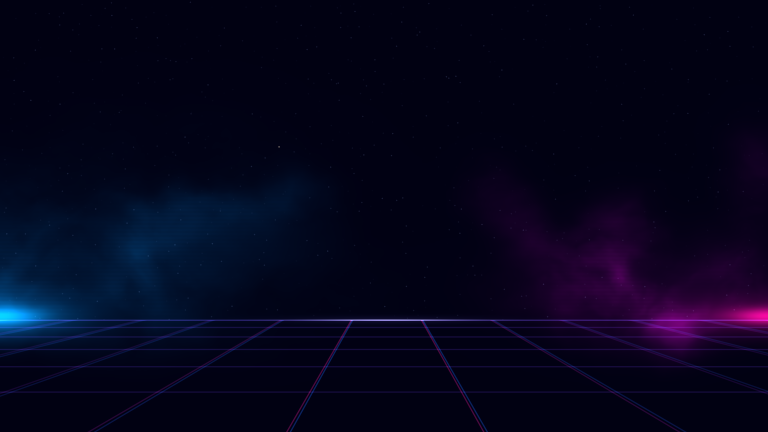
Write a Shadertoy shader that draws this background.

```glsl
// Dark neon grid floor under a starry sky, with blue mist on the left and magenta mist on the right.

float hash(vec2 p) {
    vec3 q = fract(vec3(p.xyx) * 0.1031);
    q += dot(q, q.yzx + 33.33);
    return fract((q.x + q.y) * q.z);
}

float noise(vec2 p) {
    vec2 i = floor(p), f = fract(p);
    f = f * f * (3.0 - 2.0 * f);
    return mix(mix(hash(i), hash(i + vec2(1, 0)), f.x),
               mix(hash(i + vec2(0, 1)), hash(i + vec2(1, 1)), f.x), f.y);
}

float fbm(vec2 p) {
    float sum = 0.0, amp = 0.5;
    for (int i = 0; i < 5; i++) {
        sum += amp * noise(p);
        p = mat2(1.6, 1.2, -1.2, 1.6) * p + 7.3;
        amp *= 0.5;
    }
    return sum;
}

// Soft elliptical spot
float spot(vec2 p, vec2 center, vec2 radius) {
    vec2 q = (p - center) / radius;
    return exp(-dot(q, q));
}

// Soft streak along a segment
float wisp(vec2 p, vec2 a, vec2 b, float radius) {
    vec2 ab = b - a;
    float t = clamp(dot(p - a, ab) / dot(ab, ab), 0.0, 1.0);
    float d = length(p - a - ab * t) / radius;
    return exp(-d * d);
}

// Antialiased line; thin lines dim instead of breaking up
float stroke(float dist, float width) {
    float w = max(width, 1.3 / iResolution.y);
    return width / w * (1.0 - smoothstep(0.0, w, abs(dist)));
}

vec3 stars(vec2 p) {
    vec3 light = vec3(0);
    for (int layer = 0; layer < 2; layer++) {
        float cells = 24.0 + 16.0 * float(layer);
        vec2 id = floor(p * cells) + 50.0 * float(layer);
        vec2 offset = 0.2 + 0.6 * vec2(hash(id + 3.1), hash(id + 8.7));
        float dist = length(fract(p * cells) - offset) / cells;
        float power = step(0.55, hash(id)) * pow(hash(id + 17.0), 3.0);
        light += 0.18 * power * stroke(dist, 0.0025) * vec3(0.7, 0.8, 1.0);
    }
    return light + 0.5 * stroke(length(p - vec2(0.646, 0.66)), 0.003) * vec3(1.0, 0.9, 0.7);
}

vec3 gridFloor(vec2 p) {
    float depth = 0.402 - p.y;
    float spacing = 1.134 * depth;
    float s = (p.x - 0.896) / spacing;
    float across = (fract(s) - 0.5) * spacing / sqrt(1.0 + 1.286 * s * s);
    float split = 0.009 * depth;
    float k = (1.0 / depth - 3.23) / 0.755;
    float along = (fract(k + 0.5) - 0.5) * 0.755 * depth * depth;
    float center = exp(-0.5 * s * s);

    vec3 col = stroke(along, 0.0022) * vec3(0.11, 0.06, 0.22);
    col += stroke(across + split, 0.0022) * mix(vec3(0.09, 0.03, 0.15), vec3(0.45, 0.05, 0.25), center);
    col += stroke(across - split, 0.0022) * mix(vec3(0.04, 0.07, 0.19), vec3(0.05, 0.20, 0.45), center);
    return col;
}

void mainImage(out vec4 fragColor, in vec2 fragCoord) {
    vec2 p = fragCoord / iResolution.xy * vec2(16.0 / 9.0, 1.0);
    const float horizon = 0.259;
    vec3 col = vec3(0.002, 0.002, 0.072);

    // Sky and floor
    if (p.y > horizon) col += stars(p);
    else col += gridFloor(p);

    // Warped turbulence shared by both mists
    vec2 warp = vec2(fbm(p * 4.0), fbm(p * 4.0 + 19.0)) - 0.48;
    vec2 q = p + 0.12 * warp;
    float smoke = smoothstep(0.2, 0.8, fbm(q * vec2(4.5, 6.5) + 31.0));
    float below = smoothstep(0.06, 0.29, p.y);

    // Blue mist
    float blue = 0.25 * spot(q, vec2(0.22, 0.40), vec2(0.42, 0.20))
               + 0.14 * wisp(q, vec2(0.34, 0.47), vec2(0.72, 0.55), 0.06)
               + 0.16 * wisp(q, vec2(0.0, 0.28), vec2(0.32, 0.39), 0.05)
               + 0.30 * spot(q, vec2(0.0, 0.30), vec2(0.24, 0.10));
    blue *= (0.35 + 0.9 * smoke) * below;
    col += blue * vec3(0.015, 0.38, 0.60);

    // Magenta mist
    float magenta = 0.11 * wisp(q, vec2(1.15, 0.59), vec2(1.32, 0.33), 0.06)
                  + 0.17 * wisp(q, vec2(1.44, 0.48), vec2(1.34, 0.36), 0.08)
                  + 0.38 * spot(q, vec2(1.56, 0.32), vec2(0.25, 0.11))
                  + 0.13 * wisp(q, vec2(1.76, 0.60), vec2(1.68, 0.34), 0.08)
                  + 0.32 * wisp(q, vec2(1.45, 0.34), vec2(1.61, 0.26), 0.04)
                  + 0.25 * spot(q, vec2(1.60, 0.26), vec2(0.05, 0.08));
    magenta *= (0.25 + 1.1 * smoke) * below;
    col += magenta * vec3(0.66, 0.015, 0.60);

    // Fine scanlines within the mist
    float scan = 0.5 + 0.5 * cos(p.y * 6.2832 * 108.0);
    col *= 1.0 - 0.06 * scan * smoothstep(0.05, 0.3, blue + magenta) * step(horizon, p.y);

    // Horizon line and the flares at its ends
    float middle = spot(p, vec2(0.896, horizon), vec2(0.17, 1.0));
    col += stroke(p.y - horizon, 0.003) * mix(vec3(0.10, 0.08, 0.22), vec3(0.6, 0.58, 0.75), middle);
    col += 0.10 * spot(p, vec2(0.896, horizon), vec2(0.24, 0.009)) * vec3(0.5, 0.4, 1.0);
    col += spot(p, vec2(0.0, 0.268), vec2(0.085, 0.018)) * vec3(0.02, 0.45, 0.65);
    col += 0.4 * spot(p, vec2(0.0, 0.27), vec2(0.22, 0.045)) * vec3(0.0, 0.35, 0.55);
    col += spot(p, vec2(1.778, 0.268), vec2(0.085, 0.018)) * vec3(0.70, 0.03, 0.38);
    col += 0.4 * spot(p, vec2(1.778, 0.27), vec2(0.20, 0.045)) * vec3(0.6, 0.0, 0.4);

    fragColor = vec4(min(col, 1.0), 1.0);
}
```
